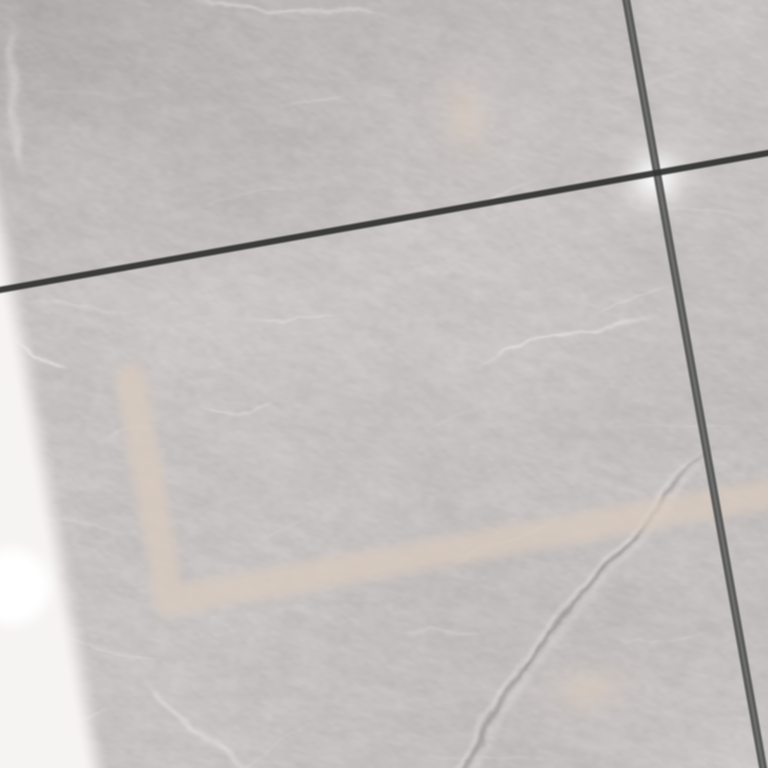
This texture is drawn by a Shadertoy shader. Its source:

```glsl
#define CROSSING vec2(0.8555, 0.775)
#define TILT 0.1764
#define TILE_PITCH 1.2
#define GROUT_WIDTH 0.0088
#define VEIN_COUNT 22
#define STONE vec3(0.772, 0.755, 0.752)
#define GROUT vec3(0.20, 0.205, 0.20)
#define WARM_LIGHT vec3(0.850, 0.795, 0.745)
#define WINDOW_LIGHT vec3(0.965, 0.955, 0.950)

float hash(vec2 p) {
    vec3 q = fract(p.xyx * vec3(0.1031, 0.1030, 0.0973));
    q += dot(q, q.yzx + 33.33);
    return fract((q.x + q.y) * q.z);
}

float noise(vec2 p) {
    vec2 i = floor(p), f = fract(p);
    f = f * f * (3.0 - 2.0 * f);
    return mix(mix(hash(i), hash(i + vec2(1, 0)), f.x),
               mix(hash(i + vec2(0, 1)), hash(i + vec2(1, 1)), f.x), f.y);
}

float fbm(vec2 p) {
    float sum = 0.0, amp = 0.5;
    for (int i = 0; i < 5; i++) {
        sum += amp * noise(p);
        p = mat2(1.6, 1.2, -1.2, 1.6) * p + 17.3;
        amp *= 0.5;
    }
    return sum;
}

mat2 rotation(float a) {
    return mat2(cos(a), -sin(a), sin(a), cos(a));
}

// Signed distance across a segment, and position along it from 0 to 1
vec2 segment(vec2 p, vec2 a, vec2 b) {
    vec2 d = b - a;
    float t = clamp(dot(p - a, d) / dot(d, d), 0.0, 1.0);
    float side = sign(d.x * (p.y - a.y) - d.y * (p.x - a.x));
    return vec2(side * length(p - a - d * t), t);
}

// Soft line that fades towards both ends
float vein(vec2 p, vec2 a, vec2 b, float width) {
    vec2 s = segment(p, a, b);
    return exp(-s.x * s.x / (width * width)) * smoothstep(0.0, 0.25, s.y) * smoothstep(1.0, 0.75, s.y);
}

float glow(vec2 p, vec2 center, vec2 radius) {
    vec2 d = (p - center) / radius;
    return exp(-dot(d, d));
}

// Cloudy stone with a fine slanted grain
vec3 stone(vec2 uv, vec2 q, vec2 tile) {
    vec2 grain = rotation(-0.25) * uv + hash(tile + 5.0);
    float shade = 0.075 * (fbm(uv * vec2(3.0, 5.0) + 4.0) - 0.48);
    shade += 0.050 * (fbm(grain * vec2(32.0, 75.0)) - 0.48);
    shade += 0.022 * (noise(grain * vec2(110.0, 190.0)) - 0.5);
    shade += 0.012 * (hash(tile) - 0.5);
    shade -= 0.055 * smoothstep(0.75, 0.0, uv.x) * smoothstep(0.55, 1.0, uv.y);
    shade += 0.030 * smoothstep(0.0, 0.04, q.x) * smoothstep(0.3, 1.0, uv.y);
    return STONE + shade;
}

// Scattered pale veins, and a few long ones
float paleVeins(vec2 p) {
    float sum = 0.0;
    for (int i = 0; i < VEIN_COUNT; i++) {
        float k = float(i);
        vec2 center = fract(vec2(0.31, 0.47) + k * vec2(0.7549, 0.5698));
        float angle = mix(-0.15, 0.55, hash(vec2(k, 3.0)));
        vec2 reach = vec2(cos(angle), sin(angle)) * mix(0.03, 0.12, hash(vec2(k, 7.0)));
        sum += mix(0.15, 0.5, hash(vec2(k, 9.0))) * vein(p, center - reach, center + reach, 0.0025);
    }
    sum += 0.8 * vein(p, vec2(0.015, 0.98), vec2(0.025, 0.76), 0.006);
    sum += 0.9 * vein(p, vec2(0.01, 0.55), vec2(0.10, 0.522), 0.003);
    sum += 0.8 * vein(p, vec2(0.22, 0.998), vec2(0.52, 0.975), 0.003);
    sum += 0.7 * vein(p, vec2(0.61, 0.53), vec2(0.87, 0.59), 0.003);
    sum += 0.7 * vein(p, vec2(0.17, 0.13), vec2(0.34, -0.02), 0.005);
    return sum;
}

// Crack-like vein: a dark groove with a lit lip beside it
float groove(vec2 p) {
    float path = 0.60 + 0.55 * p.y + 0.58 * p.y * p.y;
    float d = (p.x - path) * 0.78;
    float fade = smoothstep(0.43, 0.36, p.y);
    return fade * (0.055 * exp(-pow((d + 0.006) / 0.004, 2.0)) - 0.105 * exp(-pow(d / 0.0035, 2.0))
                 + 0.035 * exp(-pow((d - 0.009) / 0.006, 2.0)));
}

void mainImage(out vec4 fragColor, in vec2 fragCoord) {
    vec2 uv = fragCoord / iResolution.y;
    float px = 1.0 / iResolution.y;
    vec2 q = rotation(TILT) * (uv - CROSSING);
    vec2 tile = floor(q / TILE_PITCH);
    vec2 wobble = vec2(fbm(uv * 13.0), fbm(uv * 13.0 + 40.0)) - 0.48;

    vec3 color = stone(uv, q, tile);
    color += 0.085 * paleVeins(uv + 0.035 * wobble) + groove(uv + 0.028 * wobble);

    // Warm reflected strip and spots
    float leg = abs(segment(q, vec2(-0.722, -0.145), vec2(-0.722, -0.437)).x);
    float bar = abs(segment(q, vec2(-0.722, -0.437), vec2(0.4, -0.437)).x);
    float warm = smoothstep(0.030, 0.008, min(leg, bar)) * 0.85;
    warm += 0.65 * glow(q, vec2(-0.234, 0.116), vec2(0.030, 0.045));
    warm += 0.75 * glow(q, vec2(-0.206, -0.647), vec2(0.042, 0.026));
    color = mix(color, WARM_LIGHT, min(warm, 1.0) * 0.85);

    // Window glare on the left and bright highlights
    color = mix(color, WINDOW_LIGHT, smoothstep(-0.835, -0.872, q.x));
    color = mix(color, vec3(1.0), smoothstep(0.065, 0.035, length(q - vec2(-0.922, -0.383))));
    color = mix(color, vec3(0.98), 0.95 * glow(q, vec2(-0.003, -0.006), vec2(0.034)));

    // Grout lines, the upright ones a little paler
    vec2 joint = abs(q - TILE_PITCH * round(q / TILE_PITCH));
    vec2 line = 1.0 - smoothstep(-px, px + 0.0015, joint - 0.5 * GROUT_WIDTH * vec2(1.0, 0.75));
    vec3 upright = GROUT + 0.13 + 0.08 * smoothstep(0.003, 0.0, joint.x);
    color = mix(color, upright, line.x * 0.95);
    color = mix(color, GROUT, line.y * 0.95);

    fragColor = vec4(clamp(color, 0.0, 1.0), 1.0);
}
```
